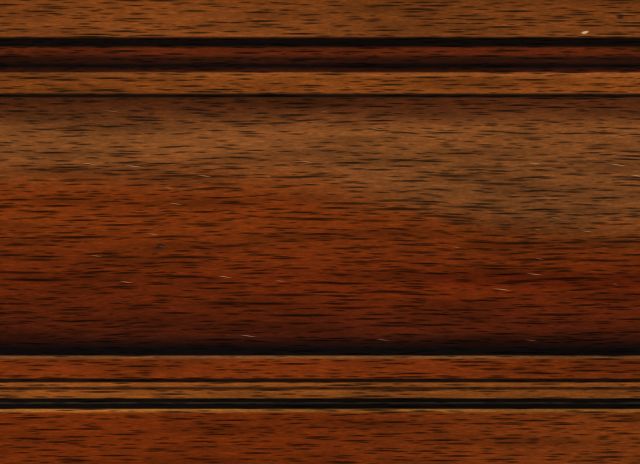
Give the GLSL for this texture, as a Shadertoy shader.

```glsl
vec3 hash3(vec2 cell) {
    vec3 q = fract(vec3(cell.xyx) * vec3(0.1031, 0.1030, 0.0973));
    q += dot(q, q.yxz + 33.33);
    return fract((q.xxy + q.yzz) * q.zyx);
}

// Soft-edged horizontal strip between two heights.
float band(float y, float a, float b, float soft) {
    return smoothstep(a - soft, a + soft, y) - smoothstep(b - soft, b + soft, y);
}

// Cellular field of thin ellipses, one per grid cell.
float streaks(vec2 p, vec2 density, float thickness, float coverage) {
    vec2 q = p * density, cell = floor(q);
    float result = 0.0;
    for (int j = -1; j <= 1; j++)
    for (int i = -1; i <= 1; i++) {
        vec2 id = cell + vec2(i, j);
        vec3 rnd = hash3(id + 71.0);
        vec2 d = (q - id - rnd.xy) / vec2(mix(0.3, 0.95, rnd.z), thickness);
        float weight = step(hash3(id + 19.0).x, coverage) * (0.45 + 0.55 * rnd.z);
        result = max(result, weight * (1.0 - smoothstep(0.1, 1.0, length(d))));
    }
    return result;
}

float layeredSines(vec2 p) {
    float sum = 0.0, amp = 0.5;
    for (int i = 0; i < 5; i++) {
        sum += amp * sin(p.x + 1.7 * sin(p.y + float(i)));
        p = mat2(0.8, 0.6, -0.6, 0.8) * p * 1.9 + 2.3;
        amp *= 0.55;
    }
    return sum;
}

// Base stain: y runs from 0 at the top to 100 at the bottom.
vec3 stain(float x, float y, float wave) {
    vec3 col = mix(vec3(0.47, 0.24, 0.085), vec3(0.50, 0.26, 0.10), smoothstep(0.0, 8.0, y));

    // Wide cove: pale upper curve, red middle, shaded foot
    vec3 cove = mix(vec3(0.30, 0.14, 0.06), vec3(0.50, 0.285, 0.13), smoothstep(21.0, 29.0, y));
    float turn = y - 11.0 * smoothstep(0.3, 1.0, x) + 2.5 * wave;
    cove = mix(cove, vec3(0.46, 0.19, 0.05), smoothstep(33.0, 44.0, turn));
    cove = mix(cove, vec3(0.40, 0.145, 0.04), smoothstep(48.0, 63.0, y + wave));
    cove = mix(cove, vec3(0.30, 0.11, 0.045), smoothstep(62.0, 73.0, y));
    cove = mix(cove, vec3(0.11, 0.05, 0.035), smoothstep(71.5, 75.0, y));
    col = mix(col, cove, smoothstep(20.8, 21.4, y));

    // Upper mouldings
    col = mix(col, vec3(0.36, 0.14, 0.055), band(y, 8.0, 15.6, 0.3));
    col = mix(col, vec3(0.18, 0.08, 0.045), band(y, 12.1, 15.5, 0.6));
    col = mix(col, vec3(0.07, 0.045, 0.035), band(y, 8.1, 10.1, 0.4));
    col = mix(col, vec3(0.08, 0.045, 0.035), band(y, 13.7, 14.6, 0.4));
    col = mix(col, vec3(0.51, 0.26, 0.09), band(y, 15.7, 20.3, 0.3));
    col = mix(col, vec3(0.58, 0.33, 0.14), 0.6 * band(y, 15.7, 16.5, 0.3));
    col = mix(col, vec3(0.10, 0.06, 0.04), band(y, 20.2, 21.1, 0.35));

    // Lower mouldings
    col = mix(col, vec3(0.45, 0.18, 0.05), band(y, 76.5, 82.0, 0.3));
    col = mix(col, vec3(0.06, 0.045, 0.04), band(y, 74.9, 76.6, 0.4));
    col = mix(col, vec3(0.46, 0.32, 0.18), 0.8 * band(y, 76.7, 77.3, 0.25));
    col = mix(col, vec3(0.53, 0.28, 0.10), band(y, 82.0, 86.0, 0.3));
    col = mix(col, vec3(0.11, 0.06, 0.04), band(y, 81.6, 82.4, 0.25));
    col = mix(col, vec3(0.17, 0.08, 0.04), 0.8 * band(y, 83.4, 84.0, 0.25));
    col = mix(col, vec3(0.07, 0.05, 0.04), band(y, 85.9, 88.1, 0.3));
    col = mix(col, vec3(0.28, 0.23, 0.17), 0.7 * band(y, 86.7, 87.0, 0.25));

    // Bottom rail with a lit upper edge
    vec3 rail = mix(vec3(0.43, 0.165, 0.04), vec3(0.47, 0.21, 0.065), smoothstep(0.4, 1.0, x));
    rail = mix(vec3(0.62, 0.37, 0.14), rail, smoothstep(88.5, 89.3, y));
    return mix(col, rail, smoothstep(87.9, 88.3, y));
}

void mainImage(out vec4 fragColor, in vec2 fragCoord) {
    vec2 uv = fragCoord / iResolution.xy;
    vec2 p = fragCoord / iResolution.y;
    float y = 100.0 * (1.0 - uv.y);
    float wave = layeredSines(p * vec2(3.0, 14.0));
    vec3 col = stain(uv.x, y, wave);

    // Grain bends gently in the cove and runs straight in the rails
    float cove = band(y, 24.0, 74.0, 3.0);
    vec2 g = p + vec2(0.0, 0.005 * cove * layeredSines(p * vec2(5.0, 4.0)));
    float fine = streaks(g, vec2(24.0, 170.0), 0.75, 0.8);
    float fibre = streaks(g + 3.1, vec2(80.0, 300.0), 0.8, 0.7);
    float broad = streaks(g + 7.7, vec2(3.5, 36.0), 0.7, 0.6);
    col *= 0.90 + 0.14 * fine + 0.12 * fibre + 0.08 * wave;
    col *= 1.0 - 0.20 * broad;

    // Dark pores, thicker on the red part of the cove
    float pores = streaks(g + 1.3, vec2(15.0, 85.0), 0.28, 0.5);
    pores = max(pores, 0.8 * streaks(g + 5.9, vec2(30.0, 130.0), 0.36, 0.4));
    float heavy = streaks(g + 9.2, vec2(8.0, 55.0), 0.25, 0.35) * band(y, 35.0, 72.0, 4.0);
    col = mix(col, col * vec3(0.36, 0.38, 0.45), max(pores, heavy));

    // Ruddy seams low on the right of the cove
    float seam = band(y + wave, 59.0, 62.5, 0.9) * smoothstep(0.55, 0.8, uv.x);
    col *= 1.0 - 0.28 * seam * vec3(0.7, 1.0, 1.0);

    // Small knots and pale flecks
    float knot = 1.0 - smoothstep(0.2, 1.0, length((uv - vec2(0.251, 0.469)) / vec2(0.009, 0.009)));
    knot = max(knot, 1.0 - smoothstep(0.2, 1.0, length((uv - vec2(0.969, 0.964)) / vec2(0.008, 0.008))));
    col = mix(col, vec3(0.12, 0.09, 0.09), 0.7 * knot);
    vec2 f = uv - vec2(0.914, 0.930);
    f.y -= 20.0 * f.x * f.x + 0.25 * f.x;
    float fleck = 1.0 - smoothstep(0.3, 1.0, length(f / vec2(0.008, 0.0045)));
    float dust = streaks(p + 0.12 * p.yx, vec2(38.0, 48.0), 0.10, 0.018);
    col = mix(col, vec3(0.78, 0.66, 0.52), max(fleck, 0.5 * dust * cove));

    fragColor = vec4(clamp(col, 0.0, 1.0), 1.0);
}
```
